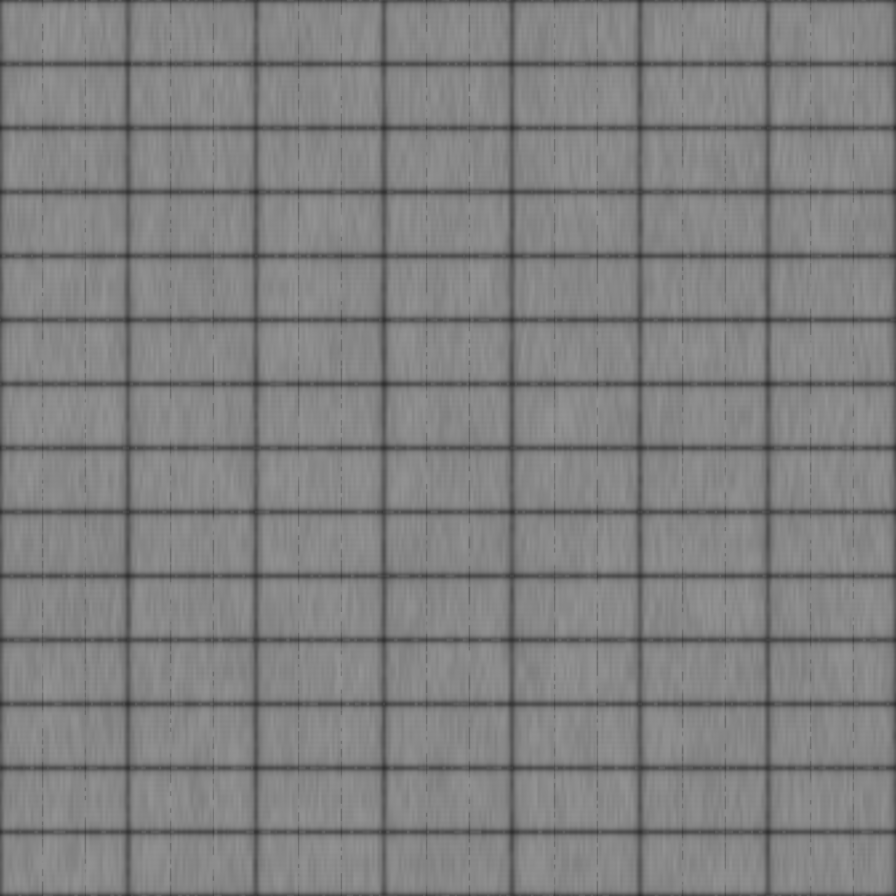
A Shadertoy shader for this texture:

```glsl
// Grey woven panels: a 7 by 14 grid of soft dark seams over fine vertical fibres.
// Seams are Gaussian profiles of the distance to the grid; broken hairlines split
// each panel in thirds. All noise lives on integer lattices that wrap at the edges.

#define GRID vec2(7.0, 14.0)     // panels across and down
#define BASE_GREY 0.537
#define SEAM_WIDTH 0.0033        // dark core, in canvas units
#define HALO_WIDTH 0.0075        // soft shade around the core
#define ROW_DEPTH 0.36           // darkness of horizontal seams
#define COLUMN_DEPTH 0.27        // darkness of vertical seams
#define HALO_DEPTH 0.10
#define HAIR_WIDTH 0.0009
#define HAIR_DEPTH 0.20
#define FIBRE_CONTRAST 0.085
#define RIBS_PER_PANEL 12.0

const float TAU = 6.2831853;

float hash(ivec2 cell, int seed) {
    uint h = uint(cell.x) * 374761393u + uint(cell.y) * 668265263u + uint(seed) * 974711u;
    h = (h ^ (h >> 13)) * 1274126177u;
    h = (h ^ (h >> 16)) * 2246822519u;
    return float((h ^ (h >> 15)) & 65535u) / 65535.0;
}

// Value noise from 0 to 1 with count lattice cells over the canvas; it wraps.
float wrapNoise(vec2 uv, ivec2 count, int seed) {
    vec2 p = uv * vec2(count);
    vec2 f = fract(p);
    f = f * f * (3.0 - 2.0 * f);
    ivec2 a = (ivec2(floor(p)) + count) % count;
    ivec2 b = (a + 1) % count;
    float low = mix(hash(a, seed), hash(ivec2(b.x, a.y), seed), f.x);
    float high = mix(hash(ivec2(a.x, b.y), seed), hash(b, seed), f.x);
    return mix(low, high, f.y);
}

float bell(float dist, float width) {
    float t = dist / width;
    return exp(-t * t);
}

// Distance in canvas units to the nearest of count evenly spaced lines.
float lineDistance(float x, float count) {
    return abs(fract(x * count + 0.5) - 0.5) / count;
}

// Vertical fibres at three scales, with faint horizontal ribs.
float fibres(vec2 uv) {
    float fine = wrapNoise(uv, ivec2(336, 56), 1) - 0.5;
    float medium = wrapNoise(uv, ivec2(154, 28), 2) - 0.5;
    float broad = wrapNoise(uv, ivec2(35, 14), 3) - 0.5;
    float ribs = sin(TAU * GRID.y * RIBS_PER_PANEL * uv.y);
    ribs *= wrapNoise(uv, ivec2(28, 42), 4);
    return FIBRE_CONTRAST * (0.55 * fine + 0.4 * medium + 0.3 * broad + 0.07 * ribs);
}

// Broken hairlines at one and two thirds of each panel; strongest near the rows.
float hairline(vec2 uv, float rowDist) {
    float width = max(HAIR_WIDTH, 0.6 / iResolution.x);
    float thirds = bell(lineDistance(uv.x, GRID.x * 3.0), width);
    float inside = step(0.25 / GRID.x, lineDistance(uv.x, GRID.x));
    float dashes = wrapNoise(uv, ivec2(21, 210), 5);
    float wear = smoothstep(0.3, 0.75, dashes) - 0.35 * smoothstep(0.2, 0.0, dashes);
    wear = max(wear, bell(rowDist, 0.009));
    return thirds * inside * wear;
}

void mainImage(out vec4 fragColor, in vec2 fragCoord) {
    vec2 uv = fragCoord / iResolution.xy;
    float columnDist = lineDistance(uv.x, GRID.x);
    float rowDist = lineDistance(uv.y, GRID.y);

    // Panel surface
    float grey = BASE_GREY + fibres(uv);
    grey *= 1.0 - HAIR_DEPTH * hairline(uv, rowDist);

    // Soft seams, the vertical ones slightly uneven along their length
    float uneven = 0.85 + 0.3 * wrapNoise(uv, ivec2(14, 112), 6);
    grey *= 1.0 - COLUMN_DEPTH * uneven * bell(columnDist, SEAM_WIDTH);
    grey *= 1.0 - ROW_DEPTH * bell(rowDist, SEAM_WIDTH);
    grey *= 1.0 - HALO_DEPTH * bell(columnDist, HALO_WIDTH);
    grey *= 1.0 - HALO_DEPTH * bell(rowDist, HALO_WIDTH);

    // Pale worn specks strung along the row seams
    float specks = smoothstep(0.55, 0.9, wrapNoise(uv, ivec2(224, 14), 7));
    grey += 0.07 * specks * bell(rowDist, SEAM_WIDTH * 0.5);

    fragColor = vec4(vec3(grey), 1.0);
}
```
